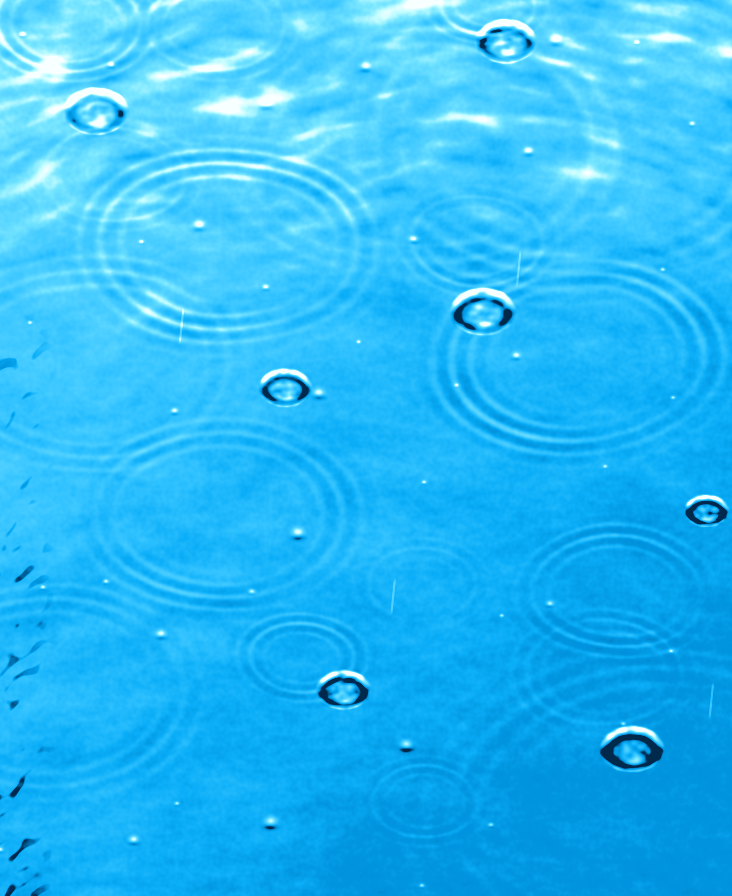
This texture is drawn by a WebGL 2 fragment shader. Its source:

```glsl
#version 300 es
precision highp float;
// Raindrops on bright blue water: ripple rings, bubbles, droplets and rain streaks.

#define RIPPLES 18
#define BUBBLES 7
#define DROPLETS 38
#define STREAKS 4
#define FLATTEN 1.5
#define RIPPLE_STRENGTH 0.31
#define WAVE_STRENGTH 0.44
#define CHOP_STRENGTH 1.25
#define BUBBLE_SIZE 0.034
#define DROPLET_SIZE 0.0058
#define BASE_TONE 0.07
#define GRAIN 0.085

uniform vec2 u_resolution;
out vec4 fragColor;

float hash(vec2 p) {
    vec3 q = fract(p.xyx * vec3(0.1031, 0.103, 0.0973));
    q += dot(q, q.yzx + 33.33);
    return fract((q.x + q.y) * q.z);
}

float corner(vec2 cell, vec2 offset) {
    float angle = 6.2832 * hash(cell);
    return dot(vec2(cos(angle), sin(angle)), offset);
}

float gradientNoise(vec2 p) {
    vec2 i = floor(p), f = p - i;
    vec2 u = f * f * f * (f * (f * 6.0 - 15.0) + 10.0);
    vec2 e = vec2(1.0, 0.0);
    return mix(mix(corner(i, f), corner(i + e, f - e), u.x),
               mix(corner(i + e.yx, f - e.yx), corner(i + 1.0, f - 1.0), u.x), u.y);
}

// Evenly spread pseudo-random points in the unit square
vec2 scatter(float index, float seed) {
    vec2 jitter = vec2(hash(vec2(index, seed)), hash(vec2(seed, index + 7.0)));
    return fract(vec2(0.7549, 0.5698) * index + seed * vec2(0.37, 0.61) + 0.12 * jitter);
}

float band(float x, float center, float width) {
    float d = (x - center) / width;
    return exp(-d * d);
}

// Tone 0..1 runs from deep blue to pale cyan; negative tones are shadows
vec3 waterColor(float tone) {
    vec3 stops[8] = vec3[8](vec3(0.0, 0.16, 0.30), vec3(0.0, 0.57, 0.86),
        vec3(0.04, 0.68, 0.97), vec3(0.19, 0.76, 1.0), vec3(0.32, 0.82, 1.0),
        vec3(0.47, 0.90, 1.0), vec3(0.76, 0.99, 1.0), vec3(0.97, 1.0, 1.0));
    vec3 color = stops[0];
    for (int i = 1; i < 8; i++)
        color = mix(color, stops[i], clamp(tone * 5.0 + 2.0 - float(i), 0.0, 1.0));
    return color;
}

// Packet of crests around an ellipse, strongest on its near and far sides
float ripple(vec2 d, float radius, float spread) {
    vec2 q = d * vec2(1.0, FLATTEN);
    float r = length(q) + 1e-4;
    float x = (r - radius) / (0.012 + 0.075 * radius);
    float facing = mix(0.35, 1.0, abs(q.y) / r);
    float crest = cos(6.2832 * x);
    return (crest + 0.4 * crest * crest - 0.2) * exp(-spread * x * x) * facing;
}

float bubble(float tone, vec2 q, float seed, float blur) {
    float r = length(q) + 1e-4;
    float up = q.y / r;
    float mottle = gradientNoise(q * 3.2 + seed * 9.0);
    float lens = length(vec2(q.x, q.y * 1.25 + 0.12));
    float body = tone + 0.12 + 0.8 * mottle;
    body -= band(lens, 0.76, 0.19) * (0.6 + 0.35 * abs(q.x) + 1.1 * mottle);
    body += 1.1 * band(r, 0.87, 0.15) * smoothstep(-0.1, 0.6, up);
    body += 0.9 * band(length((q - vec2(0.1, -0.55)) * vec2(0.7, 1.3)), 0.0, 0.22);
    body += 0.4 * band(r, 0.95, 0.06) * smoothstep(0.3, 0.9, -up);
    return mix(tone, body, 1.0 - smoothstep(1.0 - blur, 1.0 + blur, r));
}

void main() {
    vec2 p = gl_FragCoord.xy / u_resolution.y;
    vec2 size = u_resolution / u_resolution.y;
    float pixel = 1.0 / u_resolution.y;
    float across = p.x / size.x;

    // Sky gradient, drifting swells and bright chop far away
    vec2 warp = 0.04 * vec2(gradientNoise(p * 5.0), gradientNoise(p * 5.0 + 31.0));
    vec2 w = p + warp;
    w.y -= 0.25 * w.x * (1.0 - across);
    float swell = gradientNoise(w * vec2(3.5, 8.0)) * 0.5
                + gradientNoise(w * vec2(9.0, 24.0) + 5.0) * 0.5
                + gradientNoise(w * vec2(22.0, 52.0) + 11.0) * 0.42;
    float far = smoothstep(0.5, 1.0, p.y);
    float rough = 0.4 + 0.5 * far + 0.25 * (1.0 - across);
    float tone = BASE_TONE + 0.48 * p.y + 0.16 * far - 0.28 * (across - 0.5);
    tone += WAVE_STRENGTH * rough * swell;
    float chop = gradientNoise(w * vec2(10.0, 40.0) + 40.0) + 0.6 * gradientNoise(w * vec2(26.0, 76.0));
    tone += CHOP_STRENGTH * far * (chop * max(chop, -0.4 * chop) + 0.16 * chop);

    // Ripple rings, some faded or broken
    for (int i = 0; i < RIPPLES; i++) {
        float id = float(i), h = hash(vec2(id, 3.0)), v = hash(vec2(id, 8.0));
        vec2 d = p + 0.25 * warp - scatter(id, 2.0) * size;
        float fade = mix(0.25, 1.0, v) * (0.75 + 0.5 * p.y);
        fade *= max(0.85 + 1.4 * gradientNoise(p * 8.0 + id * 4.0), 0.1);
        tone += RIPPLE_STRENGTH * fade * ripple(d, mix(0.05, 0.25, h * sqrt(h)), mix(0.9, 0.25, h));
    }
    tone += GRAIN * (gradientNoise(p * vec2(75.0, 110.0)) + 0.8 * gradientNoise(p * 190.0));
    tone = max(tone, 0.03 + 0.3 * (tone - 0.03));

    // Dark flecks along the left edge
    float fleck = gradientNoise(vec2(p.x * 65.0 - p.y * 40.0, p.y * 58.0)) + 0.4 * gradientNoise(p * 14.0);
    float edge = smoothstep(0.075, 0.02, p.x) * smoothstep(0.68, 0.58, p.y);
    tone -= 0.42 * edge * smoothstep(0.3, 0.48, fleck);

    // Bubbles
    for (int i = 0; i < BUBBLES; i++) {
        float id = float(i);
        float radius = BUBBLE_SIZE * mix(0.5, 1.08, sqrt(hash(vec2(id, 17.0))));
        vec2 q = (p - scatter(id, 5.0) * size) / (radius * vec2(1.0, 0.74));
        tone = bubble(tone, q, id + 1.0, 2.0 * pixel / radius);
    }

    // Droplets: lit above, shaded below
    for (int i = 0; i < DROPLETS; i++) {
        float id = float(i), h = hash(vec2(id, 29.0));
        float radius = DROPLET_SIZE * mix(0.45, 1.35, h * h);
        vec2 q = (p - scatter(id, 9.0) * size) / (radius * vec2(1.15, 0.9));
        tone += 0.85 * band(length(q - vec2(0.0, 0.2)), 0.0, 0.75);
        tone -= 0.6 * h * band(length((q + vec2(0.0, 0.8)) * vec2(0.8, 1.4)), 0.0, 0.7);
    }

    // Falling rain streaks
    for (int i = 0; i < STREAKS; i++) {
        vec2 d = p - scatter(float(i), 14.0) * size;
        float line = 1.0 - smoothstep(0.0005, 0.0005 + 1.2 * pixel, abs(d.x - 0.1 * d.y));
        tone += 0.35 * line * (1.0 - smoothstep(0.014, 0.022, abs(d.y)));
    }

    fragColor = vec4(waterColor(tone), 1.0);
}
```
